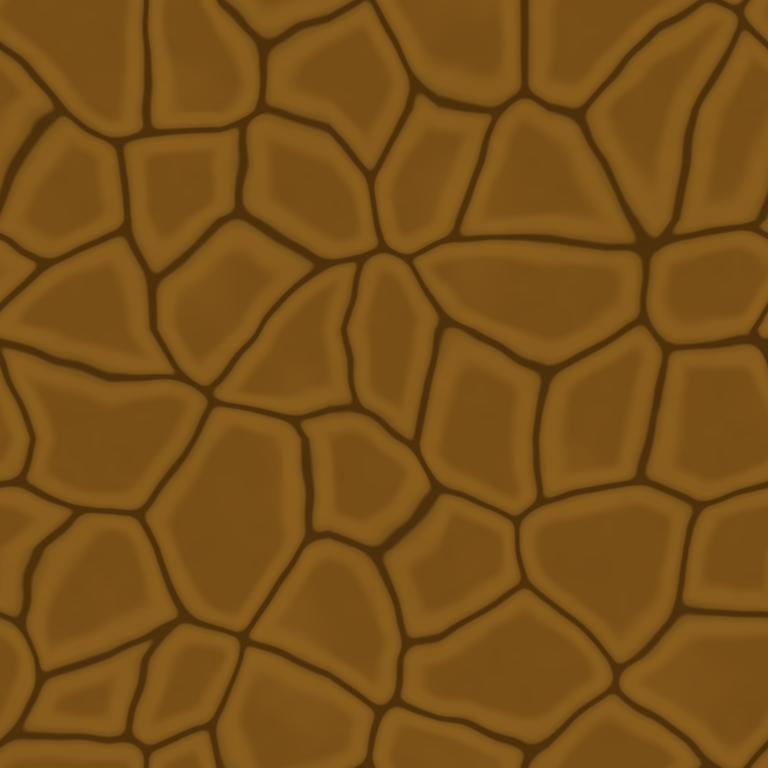
Write a three.js fragment shader that draws this texture.

```glsl
// Seamless cracked ochre stone: irregular slabs with soft light rims and dark joints.
varying vec2 vUv;

const float CELLS = 6.0;
const float EMPTY_SHARE = 0.15;
const vec3 JOINT_COLOR = vec3(0.305, 0.190, 0.042);
const vec3 SLAB_COLOR = vec3(0.468, 0.306, 0.088);
const vec3 RIM_COLOR = vec3(0.540, 0.366, 0.112);
const vec3 PATCH_COLOR = vec3(0.515, 0.342, 0.112);

float hash(vec2 p) {
  return fract(sin(dot(p, vec2(127.1, 311.7))) * 43758.5453);
}

// Wraps whole-number lattice coordinates into one period.
vec2 wrapCell(vec2 cell, float period) {
  return cell - period * floor((cell + 0.5) / period);
}

// Tiling value noise around zero; roundness 0 gives straight kinks, 1 smooth hills.
float noise(vec2 uv, float period, float seed, float roundness) {
  vec2 p = uv * period;
  vec2 i = floor(p);
  vec2 f = p - i;
  f = mix(f, f * f * (3.0 - 2.0 * f), roundness);
  float a = hash(wrapCell(i, period) + seed);
  float b = hash(wrapCell(i + vec2(1.0, 0.0), period) + seed);
  float c = hash(wrapCell(i + vec2(0.0, 1.0), period) + seed);
  float d = hash(wrapCell(i + vec2(1.0, 1.0), period) + seed);
  return mix(mix(a, b, f.x), mix(c, d, f.x), f.y) - 0.5;
}

vec2 warp(vec2 uv, float period, float seed, float roundness) {
  return vec2(noise(uv, period, seed, roundness),
              noise(uv, period, seed + 31.0, roundness));
}

float smoothMin(float a, float b, float k) {
  float h = max(k - abs(a - b), 0.0) / k;
  return min(a, b) - 0.25 * h * h * k;
}

bool hasSite(vec2 cell) {
  return hash(wrapCell(cell, CELLS) + 71.0) > EMPTY_SHARE;
}

vec2 sitePosition(vec2 cell) {
  vec2 id = wrapCell(cell, CELLS);
  return cell + 0.05 + 0.9 * vec2(hash(id + 5.0), hash(id + 43.0));
}

// Distance to the nearest slab border, in canvas units.
float borderDistance(vec2 uv) {
  vec2 p = uv * CELLS;
  vec2 home = floor(p);
  vec2 nearestCell = home;
  vec2 toNearest = vec2(8.0);

  // Find the slab that holds this point.
  for (int y = -2; y <= 2; y++) {
    for (int x = -2; x <= 2; x++) {
      vec2 cell = home + vec2(float(x), float(y));
      vec2 toSite = sitePosition(cell) - p;
      if (hasSite(cell) && dot(toSite, toSite) < dot(toNearest, toNearest)) {
        toNearest = toSite;
        nearestCell = cell;
      }
    }
  }

  // Measure to the bisectors with its neighbours, rounding the corners.
  float border = 8.0;
  for (int y = -3; y <= 3; y++) {
    for (int x = -3; x <= 3; x++) {
      vec2 cell = nearestCell + vec2(float(x), float(y));
      vec2 toSite = sitePosition(cell) - p;
      vec2 gap = toSite - toNearest;
      if (hasSite(cell) && dot(gap, gap) > 0.0001) {
        float d = dot(0.5 * (toSite + toNearest), normalize(gap));
        border = smoothMin(border, d, 0.07);
      }
    }
  }
  return border / CELLS;
}

void main() {
  // Kinked warp bends the slab sides, fine warp makes them look hand drawn.
  vec2 uv = vUv + 0.075 * warp(vUv, 7.0, 11.0, 0.15);
  uv += 0.006 * warp(vUv, 28.0, 17.0, 1.0);
  float d = borderDistance(uv);

  // Slab face with faint worn patches.
  float broad = noise(vUv, 8.0, 23.0, 1.0);
  float fine = noise(vUv, 20.0, 29.0, 1.0);
  float worn = smoothstep(0.05, 0.5, broad + 0.3 * fine);
  vec3 color = mix(SLAB_COLOR, PATCH_COLOR, 0.6 * worn);

  // Light rim with a soft inner edge.
  float rimWidth = 0.031 + 0.008 * fine;
  float rim = 1.0 - smoothstep(rimWidth - 0.009, rimWidth + 0.009, d);
  color = mix(color, RIM_COLOR, rim * (0.92 + 0.16 * broad));

  // Shade falling into the dark joint.
  color *= mix(0.87, 1.0, smoothstep(0.004, 0.016, d));
  float jointWidth = 0.0046 + 0.0015 * fine;
  float joint = 1.0 - smoothstep(jointWidth - 0.0024, jointWidth + 0.0024, d);
  color = mix(color, JOINT_COLOR, joint);

  color *= 1.0 + 0.025 * noise(vUv, 48.0, 37.0, 1.0);
  gl_FragColor = vec4(color, 1.0);
}
```
